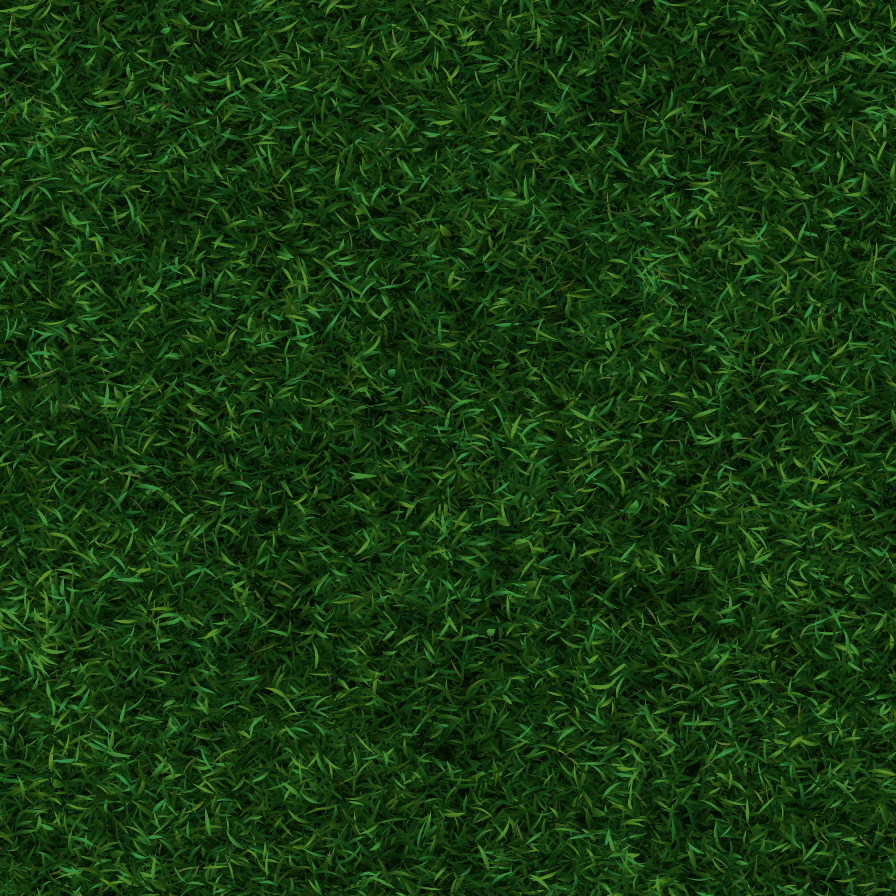
A WebGL 1 fragment shader for this texture:

```glsl
precision highp float;
// Dense lawn seen from above: short tapered blades lying in every direction.
// Layers of jittered grid cells are painted from the shaded bottom to the lit
// top; each blade gets a tone, and a ramp of greens turns tone into colour.
uniform vec2 u_resolution;

const int LAYERS = 14;
const float CELL = 0.017;            // grid spacing of the blades
const vec2 LENGTH = vec2(0.015, 0.033);
const vec2 HALF_WIDTH = vec2(0.0012, 0.0026);
const float BEND = 0.55;
const float LAYER_VISIBILITY = 0.8;  // share of a layer left uncovered above it
const float BASE_TONE = -0.1;
const float HEIGHT_TONE = 0.55;
const float RANDOM_TONE = 0.65;
const float TIP_TONE = 0.35;
const float FOLD_TONE = 0.07;
const float CLUMP_TONE = 0.28;
const float PATCH_TONE = 0.16;
const float HUE_SPREAD = 0.3;
const float STRAW_SHARE = 0.03;
const float LEAF_SHARE = 0.012;      // short broad leaves among the blades

const vec3 SOIL = vec3(0.01, 0.04, 0.005);
const vec3 SHADE = vec3(0.02, 0.07, 0.01);
const vec3 DEEP = vec3(0.04, 0.14, 0.02);
const vec3 MIDDLE = vec3(0.07, 0.21, 0.05);
const vec3 FRESH = vec3(0.12, 0.29, 0.07);
const vec3 LIT = vec3(0.19, 0.40, 0.13);
const vec3 GLINT = vec3(0.28, 0.55, 0.20);
const vec3 STRAW = vec3(0.40, 0.45, 0.20);

vec4 hash4(vec2 p) {
  vec4 q = fract(p.xyxy * vec4(0.1031, 0.1030, 0.0973, 0.1099));
  q += dot(q, q.wzxy + 33.33);
  return fract((q.xxyz + q.yzzw) * q.zywx);
}

float gradientDot(vec2 corner, vec2 offset) {
  float angle = 6.2832 * hash4(corner).x;
  return dot(vec2(cos(angle), sin(angle)), offset);
}

float gradientNoise(vec2 p) {
  vec2 i = floor(p);
  vec2 f = p - i;
  vec2 u = f * f * f * (f * (f * 6.0 - 15.0) + 10.0);
  vec2 e = vec2(1.0, 0.0);
  float low = mix(gradientDot(i, f), gradientDot(i + e, f - e), u.x);
  float high = mix(gradientDot(i + e.yx, f - e.yx),
                   gradientDot(i + e.xx, f - e.xx), u.x);
  return mix(low, high, u.y);
}

float ramp(float start, float end, float tone) {
  return clamp((tone - start) / (end - start), 0.0, 1.0);
}

vec3 grassColor(float tone) {
  vec3 color = mix(SOIL, SHADE, ramp(-0.05, 0.08, tone));
  color = mix(color, DEEP, ramp(0.08, 0.28, tone));
  color = mix(color, MIDDLE, ramp(0.28, 0.51, tone));
  color = mix(color, FRESH, ramp(0.51, 0.74, tone));
  color = mix(color, LIT, ramp(0.74, 0.90, tone));
  return mix(color, GLINT, ramp(0.90, 1.03, tone));
}

// Paints the blade of one cell over the colour below it.
vec3 paintBlade(vec3 below, vec2 p, vec2 cell, float layer, float tone, float pixel) {
  vec2 seed = cell + layer * vec2(37.0, 71.0) + 11.0;
  vec4 place = hash4(seed);
  vec4 look = hash4(seed + 217.0);
  float straw = step(look.w, STRAW_SHARE);
  float leaf = step(1.0 - LEAF_SHARE, look.w);
  float bladeLength = mix(LENGTH.x, LENGTH.y, place.w) * (1.0 - 0.45 * leaf);
  float halfWidth = mix(HALF_WIDTH.x, HALF_WIDTH.y, look.x);
  halfWidth *= 1.0 - 0.4 * straw + 0.9 * leaf;

  // Coordinates along the blade and across it, root to tip
  float angle = 1.5708 + (place.z - 0.5) * 5.2;
  vec2 direction = vec2(cos(angle), sin(angle));
  vec2 q = p - (cell + place.xy) * CELL;
  float along = dot(q, direction) / bladeLength + 0.5;
  float across = dot(q, vec2(-direction.y, direction.x));
  across -= BEND * (look.y - 0.5) * bladeLength * 2.0 * (along - 0.5) * (along - 0.5);

  // Tapered outline with smoothed edges
  float s = clamp(along, 0.0, 1.0);
  float taper = (0.45 + 0.55 * smoothstep(0.0, 0.35, s)) * (1.0 - s * s * s);
  float edge = abs(across) - halfWidth * taper;
  float ends = (abs(along - 0.5) - 0.5) * bladeLength;
  float cover = 1.0 - smoothstep(-0.6 * pixel, 0.6 * pixel, max(edge, ends));

  // Tips catch light, and the fold makes one side brighter
  float fold = clamp(across / halfWidth, -1.0, 1.0);
  tone += RANDOM_TONE * look.z + TIP_TONE * (s - 0.5) + FOLD_TONE * fold;
  vec3 color = grassColor(tone);
  float warmth = HUE_SPREAD * (2.0 * fract(look.x * 7.0 + look.y) - 1.0);
  color *= vec3(1.0 + warmth, 1.0, 1.0 - warmth);
  color = mix(color, STRAW * clamp(tone, 0.1, 1.0), 0.75 * straw);
  return mix(below, color, cover);
}

void main() {
  vec2 p = gl_FragCoord.xy / u_resolution.y;
  float pixel = 1.0 / u_resolution.y;
  float light = BASE_TONE + CLUMP_TONE * gradientNoise(p * 28.0)
              + PATCH_TONE * gradientNoise(p * 5.0 + 40.0);
  vec3 color = grassColor(light + 0.2);
  for (int i = 0; i < LAYERS; i++) {
    float layer = float(i);
    float height = pow(LAYER_VISIBILITY, float(LAYERS - 1) - layer);
    vec2 shifted = p + CELL * hash4(vec2(layer, 5.0)).xy;
    vec2 home = floor(shifted / CELL);
    for (int y = -1; y <= 1; y++) {
      for (int x = -1; x <= 1; x++) {
        vec2 cell = home + vec2(float(x), float(y));
        color = paintBlade(color, shifted, cell, layer, light + HEIGHT_TONE * height, pixel);
      }
    }
  }
  gl_FragColor = vec4(color, 1.0);
}
```
